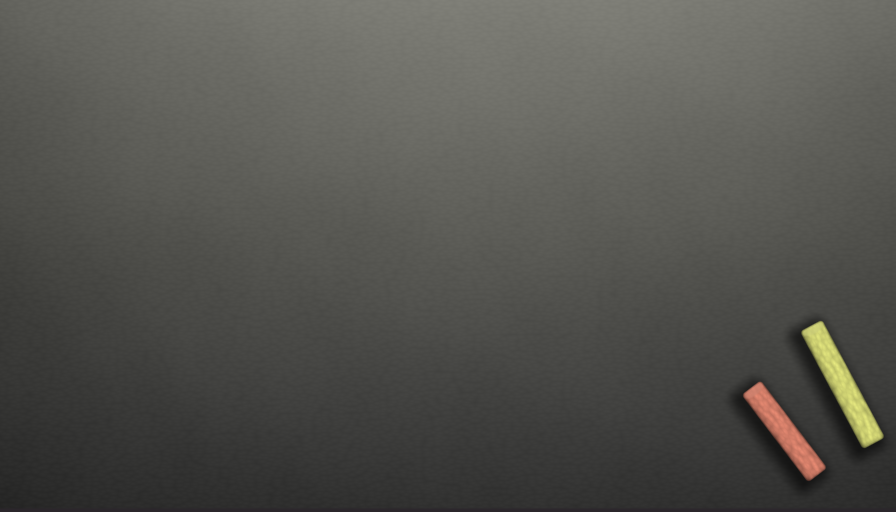
This texture is drawn by a WebGL 2 fragment shader. Its source:

```glsl
#version 300 es
precision highp float;
// Dusty slate board lit from above, with two chalk sticks in the lower right.

uniform vec2 u_resolution;
out vec4 outColor;

// Board tone: lengths are in canvas heights
const float BOARD_LOW = 0.19;
const float BOARD_HIGH = 0.495;
const float LIGHT_X = 0.56;
const float SIDE_FALLOFF = 0.24;
const vec3 WARM_TINT = vec3(1.005, 1.005, 0.945);
const vec3 COOL_TINT = vec3(1.0, 1.0, 0.98);
const vec3 RIM_COLOR = vec3(0.17, 0.15, 0.17);
const float RIM_HEIGHT = 0.008;

// Surface texture
const vec2 GRAIN_SCALE = vec2(70.0, 150.0);
const float GRAIN_AMOUNT = 0.022;
const float SMUDGE_AMOUNT = 0.005;

// Chalk sticks
const vec2 YELLOW_TOP = vec2(1.584, 0.364);
const vec2 YELLOW_END = vec2(1.707, 0.134);
const vec2 PINK_TOP = vec2(1.467, 0.243);
const vec2 PINK_END = vec2(1.597, 0.072);
const vec3 YELLOW = vec3(0.78, 0.79, 0.43);
const vec3 PINK = vec3(0.79, 0.47, 0.39);
const float YELLOW_RADIUS = 0.0245;
const float PINK_RADIUS = 0.0235;
const float CORNER = 0.007;
const vec2 SHADOW_OFFSET = vec2(-0.010, -0.009);
const float SHADOW_SOFTNESS = 0.032;
const float SHADOW_STRENGTH = 0.6;

vec2 hash2(vec2 p) {
    vec3 q = fract(p.xyx * vec3(0.1031, 0.1030, 0.0973));
    q += dot(q, q.yzx + 33.33);
    return fract((q.xx + q.yz) * q.zy);
}

// Distance to the nearest jittered cell point
float cellular(vec2 p) {
    vec2 cell = floor(p);
    float nearest = 2.0;
    for (int j = -1; j <= 1; j++) {
        for (int i = -1; i <= 1; i++) {
            vec2 id = cell + vec2(i, j);
            nearest = min(nearest, length(id + hash2(id) - p));
        }
    }
    return nearest;
}

// Broad wiped-dust variation from layered sines
float smudges(vec2 p) {
    float sum = 0.0;
    float weight = 1.0;
    for (int i = 0; i < 4; i++) {
        sum += weight * sin(p.x * 7.0 + 2.0 * sin(p.y * 5.0)) * sin(p.y * 11.0 + p.x * 3.0);
        p = mat2(0.8, 0.6, -0.6, 0.8) * p * 1.8 + 1.7;
        weight *= 0.65;
    }
    return sum;
}

// Stick coordinates: x runs along the axis from its middle, y across it
vec2 stickSpace(vec2 p, vec2 a, vec2 b) {
    vec2 axis = normalize(b - a);
    vec2 q = p - 0.5 * (a + b);
    return vec2(dot(q, axis), dot(q, vec2(-axis.y, axis.x)));
}

float stickDistance(vec2 q, float halfLength, float radius) {
    vec2 d = abs(q) - vec2(halfLength, radius) + CORNER;
    return length(max(d, 0.0)) + min(max(d.x, d.y), 0.0) - CORNER;
}

vec3 drawStick(vec3 base, vec2 p, vec2 a, vec2 b, float radius, vec3 tone, float pixel) {
    float halfLength = 0.5 * distance(a, b);

    // Contact shadow, falling to the lower left
    float shade = stickDistance(stickSpace(p - SHADOW_OFFSET, a, b), halfLength, radius);
    base *= 1.0 - SHADOW_STRENGTH * (1.0 - smoothstep(-0.008, SHADOW_SOFTNESS, shade));

    // Rounded body with powdery mottling
    vec2 q = stickSpace(p, a, b);
    float d = stickDistance(q, halfLength, radius);
    float across = q.y / radius;
    float light = 1.04 - 0.30 * pow(abs(across - 0.12), 3.0);
    light += 0.16 * (0.5 - cellular(q * vec2(75.0, 130.0)));
    light += 0.04 * sin(q.y * 420.0 + 2.0 * sin(q.x * 60.0));
    vec3 body = tone * light;

    // Pale worn face at the upper end and a darker lower lip
    float face = length((q + vec2(halfLength - 0.008, 0.0)) / vec2(0.010, radius));
    body = mix(body, tone * 0.9 + 0.09, 0.6 * (1.0 - smoothstep(0.7, 1.1, face)));
    body *= 1.0 - 0.18 * smoothstep(halfLength - 0.012, halfLength, q.x);
    body *= 1.0 - 0.28 * smoothstep(-0.004, 0.0, d);
    return mix(base, body, 1.0 - smoothstep(-pixel, pixel, d));
}

void main() {
    vec2 p = gl_FragCoord.xy / u_resolution.y;
    float aspect = u_resolution.x / u_resolution.y;
    float pixel = 0.8 / u_resolution.y;

    // Board gradient with darker sides
    float side = (p.x / aspect - LIGHT_X) / LIGHT_X;
    float tone = mix(BOARD_LOW, BOARD_HIGH, p.y) * (1.0 - SIDE_FALLOFF * side * side);
    tone += GRAIN_AMOUNT * (0.48 - cellular(p * GRAIN_SCALE)) + SMUDGE_AMOUNT * smudges(p);
    vec3 color = tone * mix(COOL_TINT, WARM_TINT, smoothstep(0.0, 0.6, p.y));
    color = mix(RIM_COLOR, color, smoothstep(RIM_HEIGHT - 0.004, RIM_HEIGHT + 0.002, p.y));

    color = drawStick(color, p, YELLOW_TOP, YELLOW_END, YELLOW_RADIUS, YELLOW, pixel);
    color = drawStick(color, p, PINK_TOP, PINK_END, PINK_RADIUS, PINK, pixel);
    outColor = vec4(color, 1.0);
}
```
